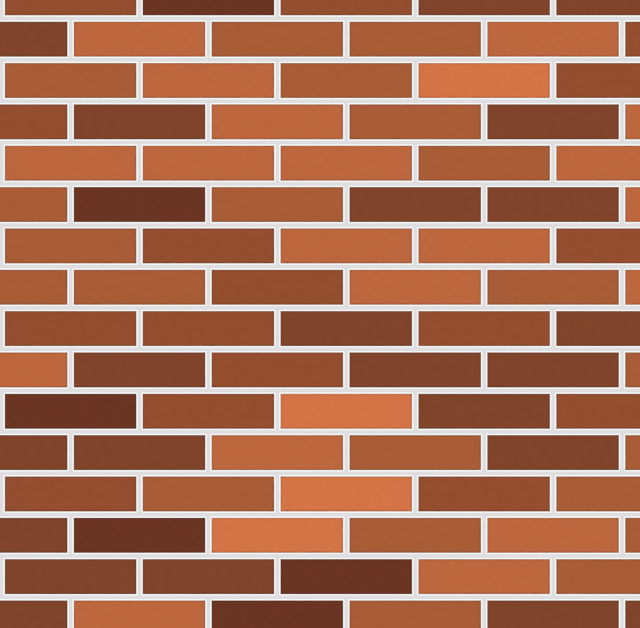
Give the GLSL for this pattern, as a Shadertoy shader.

```glsl
// All lengths are fractions of the canvas width.
const vec2  PITCH       = vec2(0.2154, 0.0646);   // brick plus one joint
const vec2  ORIGIN      = vec2(0.0026, -0.0357);  // corner of first cell, from top left
const float JOINT       = 0.0107;
const float RIM_WIDTH   = 0.0018;
const float RIM_DARK    = 0.24;
const float DASH        = 0.0052;
const float HALO_OFFSET = 0.0017;
const float HALO_WIDTH  = 0.0012;
const float GRAIN_SCALE = 90.0;
const float GRAIN       = 0.025;
const float SEED        = 17.0;

const vec3 MORTAR = vec3(0.875, 0.865, 0.87);
const vec3 HALO   = vec3(0.94, 0.975, 0.985);
const vec3 DARK   = vec3(0.415, 0.208, 0.133);
const vec3 BROWN  = vec3(0.500, 0.267, 0.169);
const vec3 RUST   = vec3(0.580, 0.308, 0.186);
const vec3 CLAY   = vec3(0.660, 0.364, 0.216);
const vec3 ORANGE = vec3(0.740, 0.403, 0.243);
const vec3 BRIGHT = vec3(0.830, 0.455, 0.275);

// Integer hash of a lattice point, 0 to 1
float hash(vec2 cell) {
    uvec2 q = uvec2(ivec2(cell) + 4096);
    uint h = q.x * 1597334677u ^ q.y * 3812015801u;
    h = (h ^ (h >> 16)) * 2246822519u;
    h = (h ^ (h >> 13)) * 3266489917u;
    return float((h ^ (h >> 16)) >> 8) / 16777216.0;
}

float gradientDot(vec2 cell, vec2 offset) {
    float angle = 6.28319 * hash(cell);
    return dot(vec2(cos(angle), sin(angle)), offset);
}

float gradientNoise(vec2 p) {
    vec2 i = floor(p), f = p - i;
    vec2 w = f * f * f * (f * (f * 6.0 - 15.0) + 10.0);
    vec2 e = vec2(1.0, 0.0);
    return mix(mix(gradientDot(i, f), gradientDot(i + e.xy, f - e.xy), w.x),
               mix(gradientDot(i + e.yx, f - e.yx), gradientDot(i + e.xx, f - e.xx), w.x), w.y);
}

float boxDistance(vec2 p, vec2 halfSize) {
    vec2 d = abs(p) - halfSize;
    return length(max(d, 0.0)) + min(max(d.x, d.y), 0.0);
}

// Six flat clay tones, weighted by how often each is laid
vec3 brickColor(float pick) {
    if (pick < 0.09) return DARK;
    if (pick < 0.39) return BROWN;
    if (pick < 0.53) return RUST;
    if (pick < 0.77) return CLAY;
    if (pick < 0.95) return ORANGE;
    return BRIGHT;
}

void mainImage(out vec4 fragColor, in vec2 fragCoord) {
    float pixel = 1.0 / iResolution.x;
    vec2 pos = vec2(fragCoord.x, iResolution.y - fragCoord.y) * pixel;

    // Running bond: every other course shifts by half a brick
    vec2 grid = (pos - ORIGIN) / PITCH;
    grid.x -= 0.5 * mod(floor(grid.y), 2.0);
    vec2 cell = floor(grid);
    vec2 local = (grid - cell - 0.5) * PITCH;
    vec2 halfSize = 0.5 * (PITCH - JOINT);
    float dist = boxDistance(local, halfSize);

    // Brick face with faint grain
    float grain = gradientNoise(pos * GRAIN_SCALE);
    vec3 brick = brickColor(hash(cell + SEED)) * (1.0 + GRAIN * grain);

    // Dark rim, broken into dashes on the right and lower edges
    float rim = smoothstep(-RIM_WIDTH - pixel, -RIM_WIDTH + pixel, dist);
    vec2 inset = local - halfSize;
    float shadowSide = step(-RIM_WIDTH - pixel, max(inset.x, inset.y));
    float dashes = 0.5 + 0.5 * sin(6.28319 * (local.x + local.y) / DASH);
    float wear = clamp(0.65 + grain, 0.0, 1.0);
    brick *= 1.0 - RIM_DARK * rim * wear * mix(0.6, 0.4 + 0.9 * dashes, shadowSide);

    // Mortar with a pale line hugging each brick
    float halo = 1.0 - smoothstep(0.0, HALO_WIDTH + 0.5 * pixel, abs(dist - HALO_OFFSET));
    vec3 mortar = mix(MORTAR, HALO, halo);

    float face = 1.0 - smoothstep(-0.8 * pixel, 0.8 * pixel, dist);
    fragColor = vec4(mix(mortar, brick, face), 1.0);
}
```
